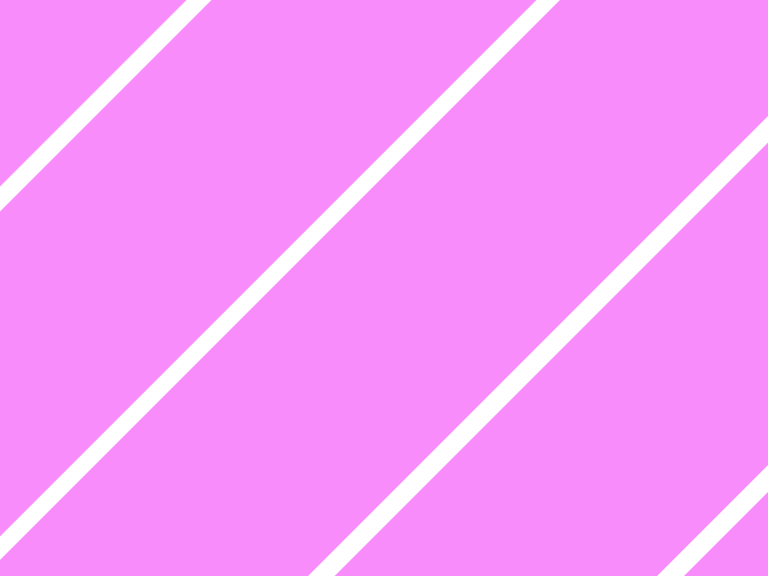
Give the GLSL for this pattern, as a Shadertoy shader.

```glsl
// Lengths are in canvas heights, measured along a horizontal or vertical edge
const vec3 PINK = vec3(0.97, 0.55, 0.98);
const vec3 WHITE = vec3(1.0);
const float STRIPE_PERIOD = 0.6062;
const float FIRST_STRIPE = 0.3455;
const float STRIPE_WIDTH = 0.0441;
const float WIDTH_VARIATION = 0.0036;
const float VARIATION_STEP = 1.756;
const float VARIATION_PHASE = 3.338;

// Each stripe is slightly thinner or thicker than its neighbours
float stripeWidth(float index) {
    return STRIPE_WIDTH + WIDTH_VARIATION * sin(VARIATION_PHASE + VARIATION_STEP * index);
}

// Signed distance to the nearest diagonal stripe
float stripeDistance(vec2 p) {
    float along = p.x + 1.0 - p.y - FIRST_STRIPE;
    float index = floor(along / STRIPE_PERIOD + 0.5);
    float offset = abs(along - index * STRIPE_PERIOD);
    return (offset - 0.5 * stripeWidth(index)) * inversesqrt(2.0);
}

void mainImage(out vec4 fragColor, in vec2 fragCoord) {
    vec2 p = fragCoord / iResolution.y;
    float edge = 0.75 / iResolution.y;
    float coverage = 1.0 - smoothstep(-edge, edge, stripeDistance(p));
    fragColor = vec4(mix(PINK, WHITE, coverage), 1.0);
}
```
